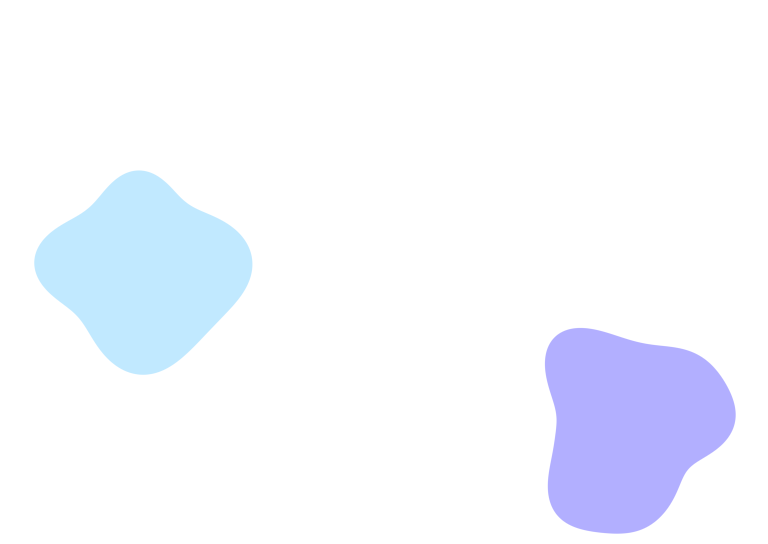
A Shadertoy shader for this background:

```glsl
// Two soft-cornered pastel blobs, sky blue and lavender, on a plain white ground.

const int HARMONICS = 8;
const vec3 WHITE = vec3(1.0);
const vec3 SKY_BLUE = vec3(0.755, 0.912, 1.0);
const vec3 LAVENDER = vec3(0.698, 0.686, 1.0);

// Cosine and sine weights of each harmonic, relative to the mean radius
const vec2 DIAMOND_WAVES[HARMONICS] = vec2[HARMONICS](
    vec2(0.0314, -0.0396), vec2(0.0345, -0.0257),
    vec2(0.0015, 0.0275), vec2(0.1131, 0.0027),
    vec2(-0.0152, 0.0233), vec2(0.0007, -0.0005),
    vec2(-0.0019, 0.0003), vec2(0.0041, 0.0));

const vec2 TRIANGLE_WAVES[HARMONICS] = vec2[HARMONICS](
    vec2(-0.0138, 0.0416), vec2(-0.0645, 0.0620),
    vec2(0.1371, 0.0823), vec2(-0.0427, 0.0431),
    vec2(0.0303, -0.0171), vec2(0.0213, -0.0003),
    vec2(-0.0065, 0.0001), vec2(0.0113, 0.0));

// Approximate signed distance to a closed outline built from radial waves
float blobDistance(vec2 p, float meanRadius, vec2 waves[HARMONICS]) {
    float angle = atan(p.y, p.x);
    float radius = 1.0;
    float slope = 0.0;
    for (int i = 0; i < HARMONICS; i++) {
        float order = float(i + 1);
        vec2 wave = vec2(cos(order * angle), sin(order * angle));
        radius += dot(waves[i], wave);
        slope += order * dot(waves[i], vec2(-wave.y, wave.x));
    }
    float steepness = slope / radius;
    return (length(p) - meanRadius * radius) / sqrt(1.0 + steepness * steepness);
}

// Smooth coverage across an edge one pixel wide
float coverage(float distanceToEdge, float pixel) {
    return 1.0 - smoothstep(-0.7 * pixel, 0.7 * pixel, distanceToEdge);
}

void mainImage(out vec4 fragColor, in vec2 fragCoord) {
    // Canvas height is one unit
    float pixel = 1.0 / iResolution.y;
    float aspect = iResolution.x * pixel;
    vec2 p = fragCoord * pixel;

    // Blob centres keep their place across the width
    vec2 blueCentre = vec2(0.1849 * aspect, 0.5064);
    vec2 lavenderCentre = vec2(0.8203 * aspect, 0.2081);

    float blueEdge = blobDistance(p - blueCentre, 0.1734, DIAMOND_WAVES);
    float lavenderEdge = blobDistance(p - lavenderCentre, 0.1751, TRIANGLE_WAVES);

    // Paint the blobs over the ground
    vec3 colour = mix(WHITE, SKY_BLUE, coverage(blueEdge, pixel));
    colour = mix(colour, LAVENDER, coverage(lavenderEdge, pixel));
    fragColor = vec4(colour, 1.0);
}
```
